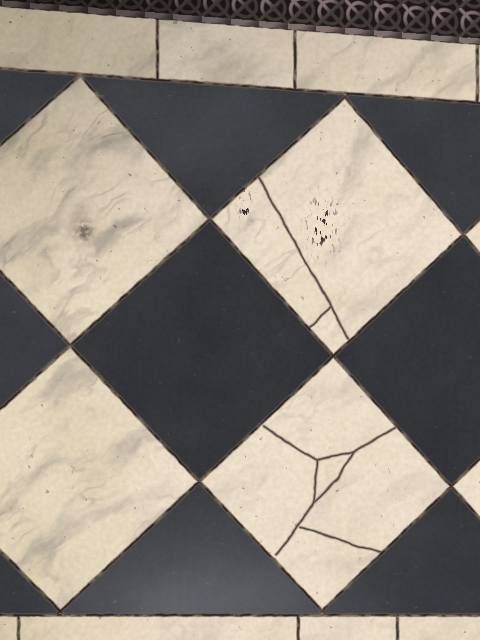
Write a WebGL 1 fragment shader that draws this texture.

```glsl
precision highp float;
// Worn checkerboard floor of slate and veined marble squares set on their corners,
// between two marble borders, with a strip of pierced ironwork along the top.
// A mild perspective maps the canvas to a square lattice; noise adds veins and wear.
uniform vec2 u_resolution;

const vec3 CREAM = vec3(0.93, 0.87, 0.79);
const vec3 OCHRE = vec3(0.85, 0.79, 0.67);
const vec3 VEIN = vec3(0.56, 0.54, 0.50);
const vec3 SLATE = vec3(0.215, 0.222, 0.238);
const vec3 MORTAR = vec3(0.43, 0.38, 0.32);
const vec3 GRIME = vec3(0.14, 0.12, 0.115);
const vec3 IRON = vec3(0.40, 0.35, 0.34);

float hash(vec2 c) {
  return fract(sin(dot(c, vec2(127.1, 311.7))) * 43758.5);
}

float corner(vec2 c, vec2 d) {
  float a = 6.2832 * hash(c);
  return dot(vec2(cos(a), sin(a)), d);
}

float gradientNoise(vec2 p) {
  vec2 i = floor(p), f = p - i, o = vec2(1.0, 0.0);
  vec2 s = f * f * f * (f * (f * 6.0 - 15.0) + 10.0);
  return mix(mix(corner(i, f), corner(i + o, f - o), s.x),
             mix(corner(i + o.yx, f - o.yx), corner(i + 1.0, f - 1.0), s.x), s.y);
}

float fbm(vec2 p) {
  float sum = 0.0, amp = 0.7;
  for (int i = 0; i < 4; i++) {
    sum += amp * gradientNoise(p);
    p = mat2(1.6, 1.2, -1.2, 1.6) * p + 3.7;
    amp *= 0.5;
  }
  return sum;
}

float stroke(float d, float halfWidth, float px) {
  return 1.0 - smoothstep(halfWidth - px, halfWidth + px, d);
}

float spot(vec2 p, vec2 center, vec2 size) {
  vec2 d = (p - center) / size;
  return exp(-dot(d, d));
}

float segment(vec2 p, vec2 a, vec2 b) {
  vec2 d = b - a;
  return length(p - a - d * clamp(dot(p - a, d) / dot(d, d), 0.0, 1.0));
}

// Floor position (y down) to lattice position, one unit per tile
vec2 toLattice(vec2 p) {
  vec2 d = p - vec2(0.328, 0.3425);
  d /= 1.0 - dot(d, vec2(0.1, 0.023));
  return vec2(dot(d, vec2(2.271, 2.513)), dot(d, vec2(-2.565, 2.317)));
}

vec3 marble(vec2 p, float seed, float veining, float warmth) {
  float a = -0.45 - 0.4 * seed;
  vec2 m = mat2(cos(a), -sin(a), sin(a), cos(a)) * p + seed * 17.0;
  m += 0.035 * vec2(fbm(m * 9.0), fbm(m * 9.0 + 5.0));
  float cloud = smoothstep(-0.1, 0.6, fbm(m * vec2(7.0, 22.0)));
  float thread = 1.0 - smoothstep(0.0, 0.09, abs(fbm(m * vec2(6.0, 17.0) + 8.0)));
  thread *= smoothstep(-0.2, 0.4, fbm(p * 12.0 + seed * 9.0));
  vec3 color = mix(CREAM, OCHRE, clamp(warmth + 0.6 * fbm(p * 8.0 + seed), 0.0, 1.0));
  color = mix(color, VEIN, veining * clamp(0.7 * cloud + 0.45 * thread, 0.0, 0.85));
  float pit = smoothstep(0.38, 0.55, fbm(p * 75.0));
  return mix(color * (1.0 + 0.06 * fbm(p * 120.0)), MORTAR, 0.5 * pit);
}

vec3 slate(vec2 p, float seed) {
  vec3 color = SLATE * (0.94 + 0.14 * seed) + 0.03 * fbm(p * 11.0 + seed) + 0.018 * fbm(p * 130.0);
  float scuff = smoothstep(0.36, 0.55, fbm(p * vec2(70.0, 110.0) + 4.0));
  float sheen = 0.15 * spot(p, vec2(0.32, 0.95), vec2(0.22, 0.11)) + 0.05 * spot(p, vec2(0.32, 0.2), vec2(0.2, 0.09));
  return color + 0.06 * scuff + sheen;
}

// Rings crossed by diagonal bars, above a solid rail; v is negative above the edge
vec3 ironwork(float u, float v, float px) {
  float pitch = 0.0447;
  vec2 c = fract(vec2(u, v) / pitch + vec2(0.94, 0.229)) - 0.5;
  float ring = abs(length(c) - 0.4), bars = abs(abs(c.x) - abs(c.y)) * 0.7;
  float d = min(min(ring, bars), length(c) - 0.06) * pitch;
  d = min(d, abs(v + 0.006) - 0.002);
  float glint = 0.65 + 0.6 * smoothstep(0.1, -0.5, c.x + c.y);
  return mix(GRIME * 0.8, IRON * glint, stroke(d, 0.0028, px)) * mix(0.65, 1.0, smoothstep(0.1, 0.5, u));
}

float upperCrack(vec2 p) {
  vec2 fork = vec2(0.517, 0.479);
  float d = min(segment(p, vec2(0.402, 0.275), fork), segment(p, fork, vec2(0.544, 0.530)));
  return min(d, segment(p, fork, vec2(0.484, 0.512)));
}

float lowerCrack(vec2 p) {
  vec2 left = vec2(0.495, 0.719), right = vec2(0.553, 0.706), low = vec2(0.490, 0.786);
  float d = min(segment(p, vec2(0.413, 0.667), left), segment(p, left, right));
  d = min(d, min(segment(p, right, vec2(0.617, 0.668)), segment(p, left, low)));
  d = min(d, min(segment(p, right, vec2(0.527, 0.749)), segment(p, vec2(0.527, 0.749), low)));
  return min(d, min(segment(p, low, vec2(0.432, 0.867)), segment(p, vec2(0.469, 0.824), vec2(0.599, 0.865))));
}

void main() {
  float px = 1.0 / u_resolution.y;
  vec2 p = gl_FragCoord.xy * px;
  p.y = 1.0 - p.y;
  vec2 worn = p + 0.0016 * vec2(fbm(p * 60.0), fbm(p * 60.0 + 9.0));

  // Layout: signed distances to the borders and to the nearest joint
  float ironEdge = worn.y - 0.0105 - 0.08 * worn.x;
  float topEdge = worn.y - 0.107 - 0.072 * worn.x;
  float bottomEdge = 0.961 - worn.y;
  float inBorder = step(min(topEdge, bottomEdge), 0.0);
  vec2 q = toLattice(worn), cell = floor(q), e = 0.5 - abs(fract(q) - 0.5);
  vec3 joints = worn.y < 0.5 ? vec3(0.246, 0.461, 0.746) : vec3(0.029, 0.466, 0.621);
  vec3 gap = abs(joints - worn.x);
  float joint = mix(0.29 * min(e.x, e.y), min(gap.x, min(gap.y, gap.z)), inBorder);
  joint = min(joint, min(abs(topEdge), abs(bottomEdge)));
  vec2 slab = vec2(dot(step(joints, vec3(worn.x)), vec3(1.0)), 20.0 + step(0.5, p.y));
  float seed = hash(mix(cell, slab, inBorder));

  // Stone
  float clean = smoothstep(0.2, 0.72, 0.6 * p.x + 0.5 * p.y);
  float warmth = 0.55 * smoothstep(0.4, 0.0, p.x) + 0.35 * inBorder * seed;
  float pale = max(mod(cell.x + cell.y, 2.0), inBorder);
  vec3 stone = marble(p, seed, mix(0.9, 0.25, max(clean, 0.7 * inBorder)), warmth);
  stone *= 0.8 + 0.2 * smoothstep(0.0, 0.6, p.y + 0.45 * p.x);
  float streaks = smoothstep(0.12, 0.3, fbm(p * vec2(170.0, 65.0)));
  float chips = spot(p, vec2(0.503, 0.352), vec2(0.02, 0.035)) + spot(p, vec2(0.383, 0.322), vec2(0.008, 0.025));
  stone = mix(stone, GRIME, clamp(streaks * chips * 1.3, 0.0, 0.9));
  float stain = spot(p, vec2(0.131, 0.361), vec2(0.014, 0.017)) * (0.6 + fbm(p * 110.0));
  stone = mix(stone, MORTAR * 0.8, clamp(stain, 0.0, 0.8));
  vec3 color = mix(slate(p, seed), stone, pale);

  // Cracks, then mortar joints with a broken dark core
  vec2 bent = p + 0.004 * vec2(fbm(p * 28.0), fbm(p * 28.0 + 6.0));
  float crack = min(upperCrack(bent), lowerCrack(bent));
  color = mix(color, MORTAR, 0.4 * stroke(crack, 0.0028, px));
  color = mix(color, GRIME * 1.4, 0.85 * stroke(crack, 0.0012, px));
  color = mix(color, MORTAR, 0.85 * stroke(joint, 0.0028, px));
  color = mix(color, GRIME, smoothstep(-0.35, 0.2, fbm(p * 45.0 + 2.0)) * stroke(joint, 0.0014, px));

  color = mix(color, ironwork(p.x, ironEdge, px), stroke(ironEdge, 0.0, px));
  gl_FragColor = vec4(color, 1.0);
}
```
